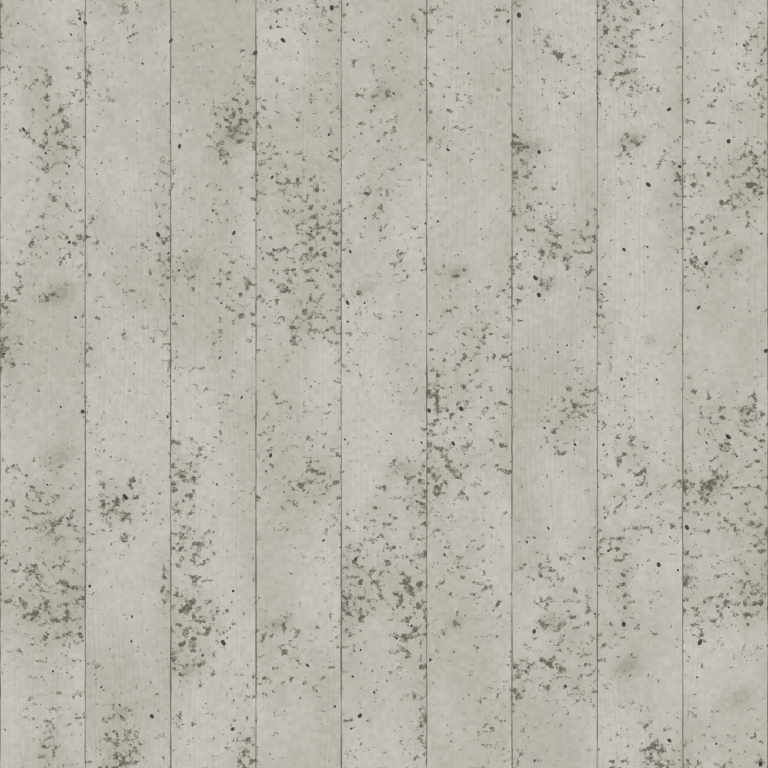
Write a WebGL 2 fragment shader that draws this texture.

```glsl
#version 300 es
precision highp float;

uniform vec2 u_resolution;
out vec4 fragColor;

const float BOARDS = 9.0;
const float KNOT_ROWS = 4.0;
const vec3 CONCRETE = vec3(0.718, 0.707, 0.667);
const vec3 PALE = vec3(0.765, 0.755, 0.717);
const vec3 STAIN = vec3(0.62, 0.605, 0.562);
const vec3 GRIME = vec3(0.40, 0.38, 0.335);
const vec3 PIT = vec3(0.2, 0.19, 0.17);

float hash(vec2 p) {
  vec3 q = fract(vec3(p.xyx) * 0.1031);
  q += dot(q, q.yzx + 33.33);
  return fract((q.x + q.y) * q.z);
}

vec2 hash2(vec2 p) {
  return vec2(hash(p + 17.3), hash(p + 71.9));
}

float noise(vec2 p) {
  vec2 i = floor(p), f = fract(p);
  f = f * f * (3.0 - 2.0 * f);
  vec2 e = vec2(0.0, 1.0);
  return mix(mix(hash(i), hash(i + e.yx), f.x),
             mix(hash(i + e.xy), hash(i + e.yy), f.x), f.y);
}

float fbm(vec2 p) {
  float sum = 0.0, weight = 0.533;
  for (int i = 0; i < 4; i++) {
    sum += weight * noise(p);
    p = mat2(1.6, 1.2, -1.2, 1.6) * p + 9.7;
    weight *= 0.5;
  }
  return sum;
}

// Cellular air holes: one optional, slightly stretched dot per cell
float pits(vec2 uv, float cells, float chance, float radius, float pixel) {
  vec2 p = uv * cells, base = floor(p);
  float cover = 0.0, edge = pixel * cells;
  for (int y = -1; y <= 1; y++) {
    for (int x = -1; x <= 1; x++) {
      vec2 id = base + vec2(x, y);
      vec2 d = p - id - hash2(id);
      float size = hash(id + 5.1);
      float r = radius * mix(0.4, 1.0, size * size * size);
      d.x += d.y * (hash(id + 13.0) - 0.5);
      d.y *= mix(0.65, 1.1, hash(id + 3.7));
      float hole = 1.0 - smoothstep(r - edge * 0.7, r + edge * 0.7, length(d));
      cover = max(cover, hole * step(hash(id + 41.0), chance));
    }
  }
  return cover;
}

// Offset to the knot of this cell (xy, in knot radii) and its strength (z)
vec3 knot(vec2 uv, float board) {
  float row = floor(uv.y * KNOT_ROWS);
  vec2 id = vec2(board * 3.0, row * 7.0 + 2.0);
  vec2 place = mix(vec2(0.22), vec2(0.78), hash2(id));
  vec2 centre = (vec2(board, row) + place) / vec2(BOARDS, KNOT_ROWS);
  float radius = mix(0.011, 0.019, hash(id + 8.0));
  float strength = step(hash(id + 23.0), 0.62) * mix(0.45, 1.0, hash(id + 31.0));
  vec2 d = (uv - centre) / radius;
  return vec3(d.x * 0.8, d.y * 1.15 - d.x * 0.3, strength);
}

// Layered sines running along the board
float grain(float x, float y, float seed) {
  float u = x + 0.004 * sin(y * 9.0 + seed * 6.0) + 0.0015 * sin(y * 31.0 + seed);
  return (sin(u * 780.0 + seed) + sin(u * 1330.0 + 2.0 * sin(u * 170.0))
        + sin(u * 1010.0 + seed * 3.0)) / 3.0;
}

float patchAt(vec2 uv, vec2 centre, vec2 size) {
  vec2 d = (uv - centre) / size;
  return exp(-dot(d, d));
}

void main() {
  vec2 uv = gl_FragCoord.xy / u_resolution;
  float pixel = 1.0 / min(u_resolution.x, u_resolution.y);
  float board = floor(uv.x * BOARDS);
  float seed = hash(vec2(board, 4.0));
  vec2 local = uv + vec2(board * 3.7, seed * 11.0);
  float jointDistance = abs(fract(uv.x * BOARDS + 0.5) - 0.5) / BOARDS;

  // Cloudy concrete with board tone and wood imprint
  float cloud = fbm(local * vec2(15.0, 7.0));
  vec3 color = mix(CONCRETE, PALE, smoothstep(0.25, 0.7, cloud));
  color += (seed - 0.5) * 0.012 + (fbm(uv * 170.0) - 0.5) * 0.075;
  vec3 k = knot(uv, board);
  float knotDistance = length(k.xy);
  float warp = 0.007 * k.z * k.x * exp(-0.25 * knotDistance * knotDistance);
  float imprint = smoothstep(0.35, 0.65, noise(local * vec2(18.0, 4.0)));
  color += 0.014 * imprint * grain(uv.x - warp, uv.y, seed * 9.0);

  // Knots, with broken rings and a soft stain
  float knotMask = k.z * exp(-knotDistance * knotDistance * 1.3);
  float rings = 0.5 + 0.5 * sin(knotDistance * 11.0 + 6.0 * noise(uv * 90.0));
  color = mix(color, STAIN, knotMask * (0.5 + 0.5 * rings));

  // Grime gathers at joints, knots and the worn middle boards
  float worn = patchAt(uv, vec2(0.49, 0.28), vec2(0.13, 0.2))
             + 0.7 * patchAt(uv, vec2(0.48, 0.85), vec2(0.14, 0.22));
  float wear = fbm(local * vec2(14.0, 9.0)) - 0.5 + 0.08 * worn
             + 0.1 * exp(-jointDistance * 150.0) + 0.38 * knotMask;
  float flecks = 0.55 * fbm(local * vec2(115.0, 145.0)) + 0.45 * fbm(uv * 230.0 + 6.0);
  float speckle = smoothstep(0.59, 0.83, flecks + 0.38 * wear);
  color = mix(color, STAIN, 0.25 * smoothstep(0.06, 0.3, wear));
  color = mix(color, GRIME, 0.9 * speckle);

  // Air holes, large and fine
  float holes = pits(uv, 38.0, 0.09 + 0.07 * worn, 0.11, pixel);
  float pinholes = pits(uv + 3.0, 92.0, 0.13 + 0.5 * max(wear, 0.0), 0.13, pixel);
  color = mix(color, PIT, max(0.8 * holes, 0.45 * pinholes));

  // Thin uneven joints between boards
  float halfWidth = mix(0.0005, 0.0013, noise(vec2(board, uv.y * 60.0)));
  float joint = 1.0 - smoothstep(halfWidth - pixel * 0.6, halfWidth + pixel * 0.6, jointDistance);
  float jointDepth = mix(0.15, 0.95, fbm(vec2(floor(uv.x * BOARDS + 0.5) * 5.0, uv.y * 14.0)));
  color = mix(color, GRIME, joint * jointDepth);

  fragColor = vec4(color, 1.0);
}
```
